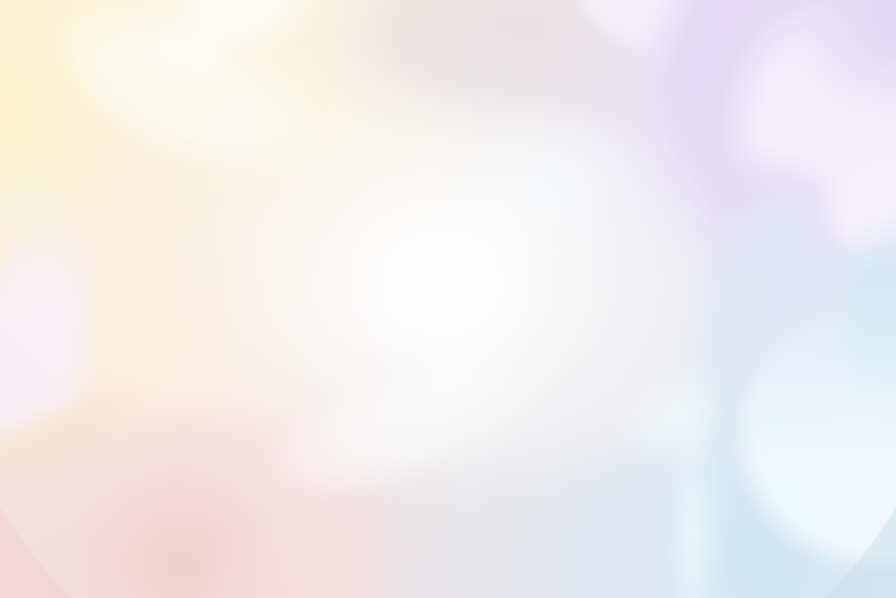
Reproduce this background procedurally as a Shadertoy shader.

```glsl
// Pale pastel backdrop: overlapping soft discs of yellow, lilac, rose and blue around a white glow.

const vec3 WHITE  = vec3(1.00, 1.00, 1.00);
const vec3 PEARL  = vec3(0.97, 0.95, 0.98);
const vec3 YELLOW = vec3(0.98, 0.95, 0.80);
const vec3 CREAM  = vec3(0.99, 0.97, 0.87);
const vec3 PEACH  = vec3(0.97, 0.90, 0.82);
const vec3 ROSE   = vec3(0.94, 0.80, 0.80);
const vec3 BLUSH  = vec3(0.96, 0.87, 0.87);
const vec3 MAUVE  = vec3(0.90, 0.87, 0.88);
const vec3 LILAC  = vec3(0.88, 0.84, 0.95);
const vec3 MIST   = vec3(0.88, 0.90, 0.95);
const vec3 SKY    = vec3(0.80, 0.90, 0.94);
const vec3 ICE    = vec3(0.95, 0.98, 0.99);

// Position from the centre of a turned ellipse, in units of its radii.
vec2 ellipseSpace(vec2 p, vec2 centre, vec2 radii, float angle) {
    float c = cos(angle), s = sin(angle);
    vec2 d = p - centre;
    return vec2(c * d.x + s * d.y, c * d.y - s * d.x) / radii;
}

// Coverage of an ellipse; softness is the blur as a share of the radius.
float ellipse(vec2 p, vec2 centre, vec2 radii, float angle, float softness) {
    float r = length(ellipseSpace(p, centre, radii, angle));
    return 1.0 - smoothstep(1.0 - softness, 1.0 + softness, r);
}

// Bell-shaped glow without an edge.
float glow(vec2 p, vec2 centre, vec2 radii) {
    vec2 d = (p - centre) / radii;
    return exp(-dot(d, d));
}

// Four corner hues blended across the canvas.
vec3 cornerBlend(vec2 uv) {
    vec2 t = smoothstep(0.0, 1.0, uv);
    vec3 low = mix(vec3(0.95, 0.87, 0.87), vec3(0.86, 0.92, 0.95), t.x);
    vec3 high = mix(CREAM, vec3(0.94, 0.92, 0.97), t.x);
    return mix(low, high, t.y);
}

// Warm tones of the left half.
vec3 paintWarm(vec3 col, vec2 p) {
    col = mix(col, YELLOW, 0.9 * glow(p, vec2(0.01, 0.80), vec2(0.17, 0.26)));
    col = mix(col, CREAM, 0.7 * glow(p, vec2(0.56, 0.95), vec2(0.20, 0.22)));
    col = mix(col, vec3(0.98, 0.94, 0.88), 0.8 * glow(p, vec2(0.28, 0.42), vec2(0.24, 0.18)));
    col = mix(col, vec3(0.99, 0.99, 0.96), 0.8 * ellipse(p, vec2(0.31, 0.85), vec2(0.19, 0.085), -0.40, 0.40));
    col = mix(col, WHITE, 0.65 * ellipse(p, vec2(0.41, 1.00), vec2(0.13, 0.07), 0.50, 0.65));
    col = mix(col, PEARL, 0.85 * ellipse(p, vec2(0.045, 0.42), vec2(0.10, 0.18), -0.25, 0.40));
    col = mix(col, ICE, 0.35 * glow(p, vec2(0.05, 0.65), vec2(0.05)));
    col = mix(col, PEACH, 0.75 * ellipse(p, vec2(0.08, 0.26), vec2(0.15, 0.045), 0.40, 0.70));
    col = mix(col, PEACH, 0.30 * ellipse(p, vec2(0.27, 0.25), vec2(0.10, 0.035), 0.40, 0.80));
    col = mix(col, BLUSH, 0.75 * ellipse(p, vec2(0.40, 0.08), vec2(0.24, 0.22), 0.0, 0.35));
    col = mix(col, ROSE, 0.80 * glow(p, vec2(0.31, 0.06), vec2(0.13, 0.13)));
    return mix(col, BLUSH, 0.45 * ellipse(p, vec2(0.48, 0.02), vec2(0.12, 0.09), 0.4, 0.5));
}

// Mauve and lilac discs of the upper right.
vec3 paintLilac(vec3 col, vec2 p) {
    col = mix(col, MAUVE, 0.85 * ellipse(p, vec2(0.84, 0.92), vec2(0.24, 0.13), -0.10, 0.75));
    col = mix(col, PEARL, 0.85 * ellipse(p, vec2(1.06, 1.00), vec2(0.14, 0.07), -0.75, 0.45));
    col = mix(col, LILAC, 0.45 * glow(p, vec2(1.10, 0.76), vec2(0.18, 0.20)));
    col = mix(col, LILAC, 0.85 * ellipse(p, vec2(1.34, 0.85), vec2(0.235, 0.27), 0.15, 0.20));
    col = mix(col, PEARL, 0.90 * ellipse(p, vec2(1.42, 0.79), vec2(0.18, 0.20), 0.10, 0.30));
    col = mix(col, LILAC, 0.95 * glow(p, vec2(1.50, 0.96), vec2(0.13, 0.11)));
    col = mix(col, LILAC, 0.70 * ellipse(p, vec2(1.30, 0.62), vec2(0.11, 0.10), -0.6, 0.50));
    return mix(col, PEARL, 0.80 * ellipse(p, vec2(1.49, 0.65), vec2(0.10, 0.08), 0.4, 0.45));
}

// Blue discs and the bright crescent of the lower right.
vec3 paintBlue(vec3 col, vec2 p) {
    col = mix(col, SKY, 0.65 * ellipse(p, vec2(1.51, 0.46), vec2(0.12, 0.15), 0.0, 0.35));
    col = mix(col, MIST, 0.85 * ellipse(p, vec2(1.30, 0.47), vec2(0.12, 0.20), 0.0, 0.25));
    col = mix(col, SKY, 0.80 * glow(p, vec2(1.28, 0.10), vec2(0.14, 0.25)));
    float disc = ellipse(p, vec2(1.46, 0.28), vec2(0.22, 0.22), -0.5, 0.14);
    float fade = 1.0 - smoothstep(0.20, 0.48, p.y);
    col = mix(col, ICE, disc * mix(0.30, 0.90, fade));
    col = mix(col, MIST, 0.60 * glow(p, vec2(1.04, 0.07), vec2(0.13, 0.18)));
    col = mix(col, ICE, 0.55 * glow(p, vec2(1.16, 0.10), vec2(0.035, 0.16)));
    return mix(col, ICE, 0.75 * glow(p, vec2(1.12, 0.31), vec2(0.07, 0.06)));
}

// Broad central light with a grey-edged disc on its right.
vec3 paintCentre(vec3 col, vec2 p) {
    float shade = ellipse(p, vec2(0.86, 0.48), vec2(0.29, 0.26), -0.4, 0.18);
    col = mix(col, vec3(0.92, 0.91, 0.92), 0.65 * shade * smoothstep(0.75, 1.1, p.x));
    col = mix(col, ICE, 0.60 * glow(p, vec2(0.92, 0.69), vec2(0.13, 0.10)));
    col = mix(col, WHITE, 0.50 * ellipse(p, vec2(0.68, 0.29), vec2(0.19, 0.07), 0.35, 0.60));
    col = mix(col, WHITE, 0.75 * glow(p, vec2(0.74, 0.52), vec2(0.36, 0.28)));
    return mix(col, WHITE, 0.80 * glow(p, vec2(0.74, 0.52), vec2(0.19, 0.17)));
}

// Slightly darker lower corners outside one great circle.
vec3 paintCorners(vec3 col, vec2 p) {
    float outside = smoothstep(-0.003, 0.003, distance(p, vec2(0.75, 0.614)) - 0.881);
    vec3 tint = mix(ROSE, SKY * 0.95, step(0.75, p.x));
    return mix(col, tint, 0.40 * outside);
}

void mainImage(out vec4 fragColor, in vec2 fragCoord) {
    vec2 uv = fragCoord / iResolution.xy;
    vec2 p = uv * vec2(1.5, 1.0);
    vec3 col = cornerBlend(uv);
    col = paintWarm(col, p);
    col = paintLilac(col, p);
    col = paintBlue(col, p);
    col = paintCentre(col, p);
    col = paintCorners(col, p);
    fragColor = vec4(col, 1.0);
}
```
